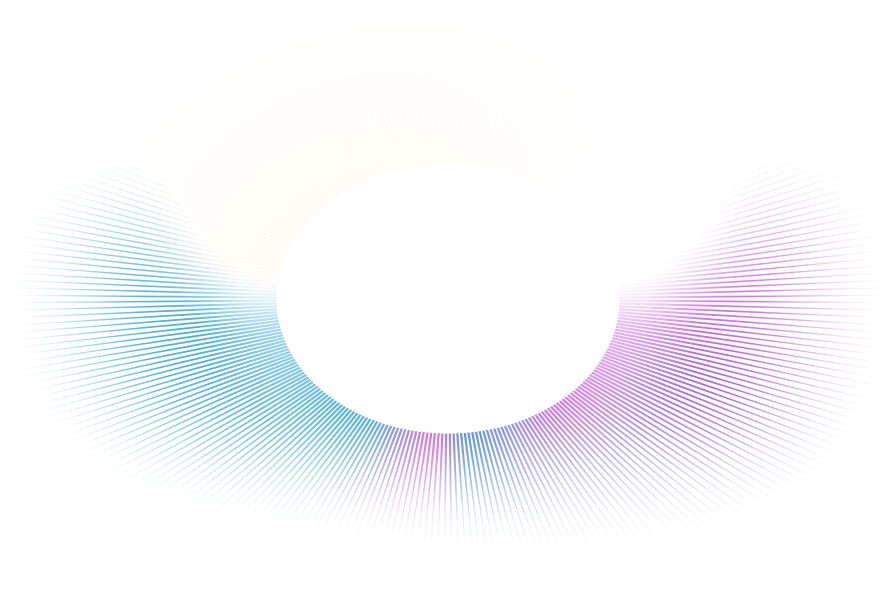
A Shadertoy shader for this background:

```glsl
// A burst of fine radial rays around a white elliptical opening, on white.
// Rays repeat in the angle of the ellipse; their hue follows that angle, and
// their strength fades toward a wide rounded outer rim and over the top.

const float TAU = 6.2831853;
const float RAY_COUNT = 288.0;
const vec2 HOLE = vec2(0.287, 0.225);

const vec3 AZURE = vec3(0.31, 0.69, 0.86);
const vec3 ORCHID = vec3(0.80, 0.45, 0.89);
const vec3 BLUE = vec3(0.36, 0.57, 0.88);
const vec3 PERIWINKLE = vec3(0.59, 0.56, 0.93);
const vec3 VIOLET = vec3(0.64, 0.36, 0.85);
const vec3 CREAM = vec3(1.0, 0.97, 0.90);

// Part of a pixel covered by a line whose centre lies at the given distance
float lineCoverage(float dist, float halfWidth, float pixel) {
    float upper = min(dist + 0.5 * pixel, halfWidth);
    float lower = max(dist - 0.5 * pixel, -halfWidth);
    return clamp((upper - lower) / pixel, 0.0, 1.0);
}

// Hue around the ring: angle is 0 at the bottom and positive to the right
vec3 rayColor(float angle, float reach) {
    vec3 color = mix(AZURE, ORCHID, smoothstep(-0.50 - 0.15 * reach, -0.08, angle));
    color = mix(color, BLUE, smoothstep(-0.07, 0.10, angle));
    vec3 lowerRight = mix(ORCHID, PERIWINKLE, smoothstep(0.0, 0.45, reach));
    color = mix(color, PERIWINKLE, smoothstep(0.12, 0.40, angle));
    color = mix(color, lowerRight, smoothstep(0.35, 0.65, angle));
    color = mix(color, VIOLET, smoothstep(0.70, 1.10, angle) * smoothstep(0.0, 0.4, reach));
    return mix(color, ORCHID, smoothstep(1.10, 1.50, angle));
}

// Scaled distance to the outer rim, equal to 1 on the rim
float rimDistance(vec2 p) {
    float lean = p.x / max(length(p), 1e-4);
    vec2 q = abs(p) / vec2(0.745, 0.430 + 0.035 * lean);
    return pow(pow(q.x, 2.6) + pow(q.y, 2.6), 1.0 / 2.6);
}

// Strength along a ray: sides swell midway, the bottom fades from the start
float rayStrength(float angle, float reach) {
    float swell = mix(0.55, 1.0, smoothstep(0.0, 0.35, reach));
    float side = swell * (1.0 - smoothstep(0.40, 1.0, reach));
    float bottom = 1.0 - smoothstep(-0.15, 1.0, reach);
    return mix(bottom, side, smoothstep(0.5, 1.4, abs(angle)));
}

void mainImage(out vec4 fragColor, in vec2 fragCoord) {
    float pixel = 1.0 / iResolution.y;
    vec2 p = (fragCoord - 0.5 * iResolution.xy) * pixel;

    // Elliptical polar coordinates
    vec2 q = p / HOLE;
    float radius = max(length(q), 1e-3);
    float angle = atan(q.x, -q.y);
    float slope = length(q.yx / HOLE) / (radius * radius);

    // Progress from the opening (0) to the outer rim (1)
    float rim = rimDistance(p);
    float rimAtHole = rim / radius;
    float reach = clamp((rim - rimAtHole) / (1.0 - rimAtHole), 0.0, 1.0);

    // Repeated rays, thinner toward the rim
    float pitch = TAU / RAY_COUNT;
    float dist = abs(fract(angle / pitch) - 0.5) * pitch / max(slope, 1e-3);
    float halfWidth = mix(0.0019, 0.0010, smoothstep(0.0, 0.8, reach));
    float ray = lineCoverage(dist, halfWidth, pixel);

    // Opening edge and fade over the upper half
    float edge = smoothstep(-0.5, 0.5, (radius - 1.0) * HOLE.y / pixel);
    float limit = mix(1.75, 2.15, smoothstep(0.0, 0.7, reach));
    float fade = 1.0 - smoothstep(limit - 0.50, limit, abs(angle));

    // Faint warm haze at the upper left
    float turn = mod(angle, TAU);
    float haze = smoothstep(2.3, 3.6, turn) * (1.0 - smoothstep(4.4, 4.8, turn));
    haze *= (1.0 - smoothstep(1.0, 2.4, radius)) * mix(0.15, 0.45, ray);

    vec3 color = mix(vec3(1.0), CREAM, haze * edge);
    float strength = ray * fade * edge * rayStrength(angle, reach);
    color = mix(color, rayColor(angle, reach), strength);
    fragColor = vec4(color, 1.0);
}
```
